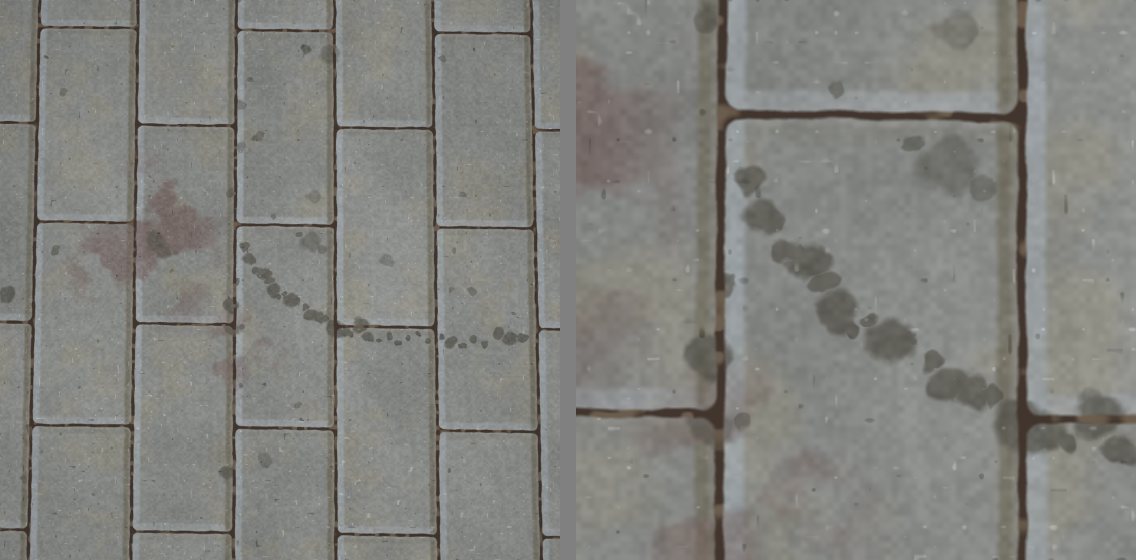
Left, the full canvas; right, a detail of the centre.
Write a three.js fragment shader that draws this texture.

```glsl
varying vec2 vUv;

float hash(vec2 p) {
  return fract(sin(dot(p, vec2(127.1, 311.7))) * 43758.5453);
}

float noise(vec2 p) {
  vec2 i = floor(p), f = fract(p);
  f = f * f * (3.0 - 2.0 * f);
  return mix(mix(hash(i), hash(i + vec2(1, 0)), f.x),
             mix(hash(i + vec2(0, 1)), hash(i + vec2(1, 1)), f.x), f.y);
}

float fbm(vec2 p) {
  float sum = 0.0, amp = 0.5;
  for (int i = 0; i < 4; i++) {
    sum += amp * noise(p);
    p = p * 2.03 + 17.3;
    amp *= 0.5;
  }
  return sum / 0.9375;
}

float roundBox(vec2 p, vec2 halfSize, float r) {
  vec2 d = abs(p) - halfSize + r;
  return length(max(d, 0.0)) + min(max(d.x, d.y), 0.0) - r;
}

float bevel(float dist) {
  return 1.0 - smoothstep(0.065, 0.095, dist);
}

float blot(vec2 p, vec2 centre, float r) {
  return 1.0 - smoothstep(0.7, 1.1, length(p - centre) / r);
}

float patchMask(vec2 p, vec2 centre, vec2 size) {
  return 1.0 - smoothstep(0.3, 1.0, length((p - centre) / size));
}

// Dark drips along a curve, plus drops thinning out from the middle
float splashes(vec2 p) {
  p += 0.014 * (vec2(fbm(p * 55.0), fbm(p * 55.0 + 40.0)) - 0.5);
  float wet = 0.0;
  for (int i = 0; i < 36; i++) {
    float n = float(i), h = hash(vec2(n, 3.0));
    float along = 0.49 * pow(n / 35.0, 1.6);
    vec2 c = vec2(0.443 + along, 0.385 + 0.155 * exp(-9.0 * along));
    c.y += (hash(vec2(n, 8.0)) - 0.5) * (0.012 + 0.06 * along);
    wet = max(wet, blot(p, c, mix(0.005, 0.019, h * h)));
  }
  for (int i = 0; i < 48; i++) {
    float n = float(i), h = hash(vec2(n, 21.0));
    vec2 o = vec2(hash(vec2(n, 31.0)), hash(vec2(n, 47.0))) - 0.5;
    vec2 c = vec2(0.43, 0.57) + o * abs(o) * vec2(2.3, 1.8);
    float strength = 0.5 + 0.5 * hash(vec2(n, 59.0));
    wet = max(wet, strength * blot(p, c, mix(0.004, 0.02, h * h * h)));
  }
  return wet;
}

void main() {
  // Columns widen and rows lengthen towards the bottom
  vec2 p = vUv + 0.0016 * (vec2(noise(vUv * 45.0), noise(vUv * 45.0 + 9.0)) - 0.5);
  float x = (p.x - mix(0.417, 0.422, p.y)) / mix(0.1832, 0.1755, p.y);
  float t = 1.113 * (1.0 - p.y - 0.014 * (p.x - 0.45)) - 0.0594;
  float column = floor(x);
  float row = t * (2.637 - 0.137 * t) + 0.5 * mod(column, 2.0);
  vec2 q = vec2(fract(x), 2.0 - 2.0 * fract(row));
  vec2 id = vec2(column, floor(row));
  float edge = roundBox(q - vec2(0.5, 1.0), vec2(0.485, 0.987), 0.05);

  // Concrete face with mottling and per-block tone
  float mottle = fbm(vUv * 9.0 + id * 3.7);
  float grain = 0.6 * noise(vUv * 260.0) + 0.4 * noise(vUv * 130.0 + 5.0);
  vec3 color = vec3(0.535, 0.542, 0.532);
  color += 0.03 * (hash(id) - 0.5) + 0.09 * (mottle - 0.5);
  color += vec3(0.02, 0.01, -0.015) * smoothstep(0.5, 0.75, fbm(vUv * 16.0 + 30.0));

  // Pale left and bottom bevels, shaded right and top bevels
  float wear = 0.6 + 0.5 * fbm(vUv * 30.0);
  color = mix(color, vec3(0.49, 0.49, 0.46), 0.5 * wear * bevel(2.0 - q.y));
  color = mix(color, vec3(0.60, 0.62, 0.63), 0.75 * wear * bevel(q.y));
  color = mix(color, vec3(0.42, 0.40, 0.34), 0.8 * wear * bevel(1.0 - q.x));
  color = mix(color, vec3(0.60, 0.63, 0.65), 0.85 * wear * bevel(q.x));
  color = mix(color, vec3(0.60, 0.61, 0.61), 0.3 * smoothstep(-0.035, -0.01, edge));

  // Reddish smears
  float smear = patchMask(vUv, vec2(0.30, 0.58), vec2(0.12, 0.21));
  smear = max(smear, 0.7 * patchMask(vUv, vec2(0.43, 0.37), vec2(0.10, 0.10)));
  smear = max(smear, 0.8 * patchMask(vUv, vec2(0.19, 0.53), vec2(0.09, 0.10)));
  smear *= smoothstep(0.44, 0.60, fbm(vUv * vec2(17.0, 21.0) + 4.0));
  color = mix(color, vec3(0.43, 0.355, 0.345), 0.65 * smear);

  // Wet spots and grain
  color = mix(color, vec3(0.33, 0.325, 0.295), 0.75 * splashes(vUv));
  color += 0.09 * (grain - 0.5);
  color += 0.10 * smoothstep(0.88, 0.98, noise(vUv * 170.0 + 60.0));
  color -= 0.11 * smoothstep(0.90, 0.98, noise(vUv * 120.0 + 90.0));

  // Soil and sandy crumbs in the joints
  float crumbs = smoothstep(0.55, 0.85, noise(vUv * 110.0 + 20.0));
  vec3 soil = mix(vec3(0.25, 0.205, 0.175), vec3(0.47, 0.41, 0.34), 0.75 * crumbs);
  color = mix(color, soil, smoothstep(-0.008, 0.008, edge + 0.012 * (fbm(vUv * 90.0) - 0.5)));

  // Light falls off towards the corners
  vec2 fromCentre = vUv - vec2(0.52, 0.45);
  color *= 1.02 - 0.22 * dot(fromCentre, fromCentre);
  gl_FragColor = vec4(color, 1.0);
}
```
